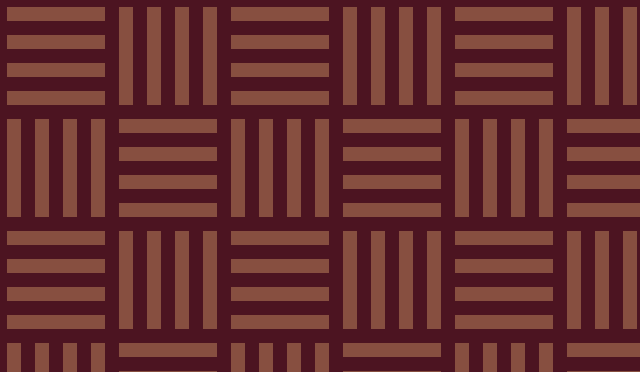
This pattern is drawn by a Shadertoy shader. Its source:

```glsl
// Signed distance to four parallel bars inside a unit tile
float barsDistance(vec2 p) {
    float ends = abs(p.x - 0.5) - 0.4375;
    float sides = abs(fract(p.y * 4.0) - 0.5) / 4.0 - 0.0625;
    return max(ends, sides);
}

void mainImage(out vec4 fragColor, in vec2 fragCoord) {
    // Square tiles, counted from the upper left corner
    float tilesPerPixel = 1.0 / (0.175 * iResolution.x);
    vec2 grid = vec2(fragCoord.x, iResolution.y - fragCoord.y) * tilesPerPixel;
    vec2 tile = floor(grid);
    vec2 local = fract(grid);

    // Turn every other tile by a quarter, as in a basket weave
    bool turned = mod(tile.x + tile.y, 2.0) > 0.5;
    float dist = barsDistance(turned ? local.yx : local);

    // Edge coverage one pixel wide
    float coverage = clamp(0.5 - dist / tilesPerPixel, 0.0, 1.0);

    vec3 ground = vec3(0.30, 0.08, 0.13);
    vec3 bar = vec3(0.53, 0.31, 0.25);
    fragColor = vec4(mix(ground, bar, coverage), 1.0);
}
```
